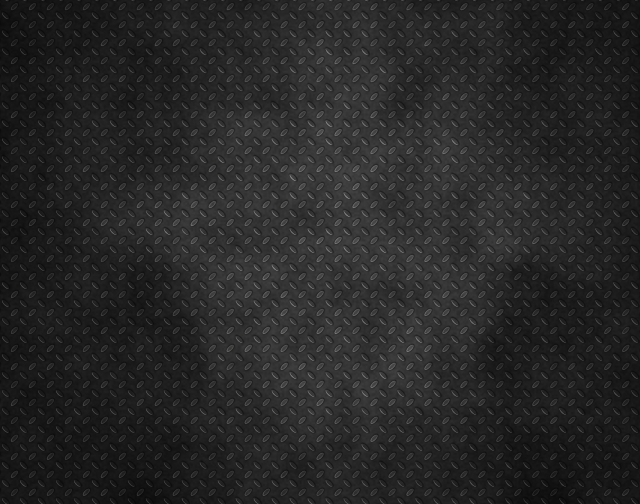
Write a Shadertoy shader that draws this texture.

```glsl
// Dark steel tread plate: two interleaved square lattices of raised oval lugs,
// leaning opposite ways and lit along their rims, over a plate with a broad
// central glow, mirrored smoky stains, darker columns and fine grain.

// Lattice, in canvas widths; lug sizes are in lattice pitches
const float PITCH = 0.0281;
const vec2 FIRST_LUG = vec2(0.0225, 0.0104);   // from the top left
const vec2 RISING_RADII = vec2(0.255, 0.118);
const vec2 FALLING_RADII = vec2(0.255, 0.108);
const float RIM_WIDTH = 0.030;
const float RIM_INSET = 0.025;
const float SHADOW_REACH = 0.11;
const vec2 LIGHT_DIR = vec2(-0.7071, 0.7071);  // y runs downward

// Brightness levels
const vec3 STEEL_TINT = vec3(1.0, 0.998, 0.996);
const float PLATE_DARK = 0.078;
const float GLOW_GAIN = 0.142;
const float STAIN_GAIN = 0.15;
const float COLUMN_GAIN = 0.040;
const float GRAIN_GAIN = 0.034;
const float RISING_RIM = 0.15;
const float FALLING_RIM = 0.20;
const float RISING_BODY = 0.040;
const float FALLING_BODY = 0.014;
const float SHADOW_GAIN = 0.42;

// Broad lighting, in canvas widths
const vec2 GLOW_CENTRE = vec2(0.535, 0.36);
const vec2 GLOW_RADII = vec2(0.38, 0.42);
const float GLOW_FLATNESS = 1.35;
const float COLUMN_OFFSET = 0.29;
const float COLUMN_WIDTH = 0.075;

float hash(vec2 p) {
    vec3 h = fract(p.xyx * 0.1031);
    h += dot(h, h.yzx + 33.33);
    return fract((h.x + h.y) * h.z);
}

float valueNoise(vec2 p) {
    vec2 cell = floor(p), f = fract(p);
    f = f * f * (3.0 - 2.0 * f);
    float low = mix(hash(cell), hash(cell + vec2(1, 0)), f.x);
    float high = mix(hash(cell + vec2(0, 1)), hash(cell + vec2(1, 1)), f.x);
    return mix(low, high, f.y);
}

float fbm(vec2 p) {
    float sum = 0.0, weight = 0.5;
    for (int i = 0; i < 5; i++) {
        sum += weight * valueNoise(p);
        p = mat2(1.6, 1.2, -1.2, 1.6) * p + 17.3;
        weight *= 0.5;
    }
    return sum / 0.96875;
}

// Approximate signed distance to an ellipse; normal points outward
float ellipseDistance(vec2 q, vec2 radii, out vec2 normal) {
    vec2 gradient = q / (radii * radii);
    float k = length(q / radii), slope = max(length(gradient), 1e-3);
    normal = gradient / slope;
    return k * (k - 1.0) / slope;
}

// Bare plate brightness, before the lugs
float plateLevel(vec2 p) {
    vec2 g = (p - GLOW_CENTRE) / GLOW_RADII;
    float glow = exp(-pow(dot(g, g), GLOW_FLATNESS));
    vec2 folded = vec2(abs(p.x - GLOW_CENTRE.x), p.y);
    float smoke = fbm(folded * vec2(13.0, 9.0) + 4.7);
    float mottling = fbm(p * 26.0 + 31.0);
    float stain = 0.62 * smoke + 0.38 * mottling - 0.48;
    float c = (folded.x - COLUMN_OFFSET) / COLUMN_WIDTH;
    float column = exp(-c * c) * (0.5 + 0.5 * cos(p.y * 17.4 - 2.3));
    float level = PLATE_DARK + GLOW_GAIN * glow + STAIN_GAIN * stain * (0.5 + glow);
    return max(level - COLUMN_GAIN * column, 0.05);
}

// Adds one lattice of lugs, rising to the right or falling
float addLugs(float level, vec2 lattice, bool rising, float pixel) {
    vec2 id = floor(lattice + 0.5);
    vec2 q = lattice - id;
    vec2 along = vec2(0.7071, rising ? -0.7071 : 0.7071);
    vec2 across = vec2(-along.y, along.x);
    vec2 radii = rising ? RISING_RADII : FALLING_RADII;
    vec2 normal;
    float d = ellipseDistance(vec2(dot(q, along), dot(q, across)), radii, normal);
    float lit = 0.5 + 0.5 * dot(along * normal.x + across * normal.y, LIGHT_DIR);
    float wear = 0.85 + 0.3 * hash(id + (rising ? 257.0 : 143.0));

    float body = 1.0 - smoothstep(-0.6 * pixel, 0.6 * pixel, d);
    float rim = 1.0 - smoothstep(RIM_WIDTH - 0.4 * pixel, RIM_WIDTH + 0.4 * pixel,
                                 abs(d + RIM_INSET));
    float shadow = (1.0 - smoothstep(0.0, SHADOW_REACH, d)) * (1.0 - body);

    // Rising lugs show an even outline, falling ones a one-sided crescent
    float highlight = rising ? RISING_RIM * (0.3 + 0.7 * lit) : FALLING_RIM * lit * lit;
    float bodyGain = rising ? RISING_BODY : FALLING_BODY;
    float bright = 0.45 + 2.6 * level;   // dim lugs on the dark parts of the plate
    level *= 1.0 - SHADOW_GAIN * shadow * (1.15 - 0.9 * lit);
    return level + bright * wear * (bodyGain * body + highlight * rim);
}

void mainImage(out vec4 fragColor, in vec2 fragCoord) {
    vec2 p = vec2(fragCoord.x, iResolution.y - fragCoord.y) / iResolution.x;
    float pixel = 1.0 / (iResolution.x * PITCH);

    // Plate with fine grain
    float level = plateLevel(p);
    float grain = valueNoise(p * 330.0) + valueNoise(p * vec2(190.0, 240.0) + 9.0) - 1.0;
    level += GRAIN_GAIN * grain * (0.4 + 2.5 * level);

    // Rising lugs, then falling lugs midway between them
    vec2 lattice = (p - FIRST_LUG) / PITCH;
    level = addLugs(level, lattice, true, pixel);
    level = addLugs(level, lattice + 0.5, false, pixel);
    fragColor = vec4(clamp(level * STEEL_TINT, 0.0, 1.0), 1.0);
}
```
